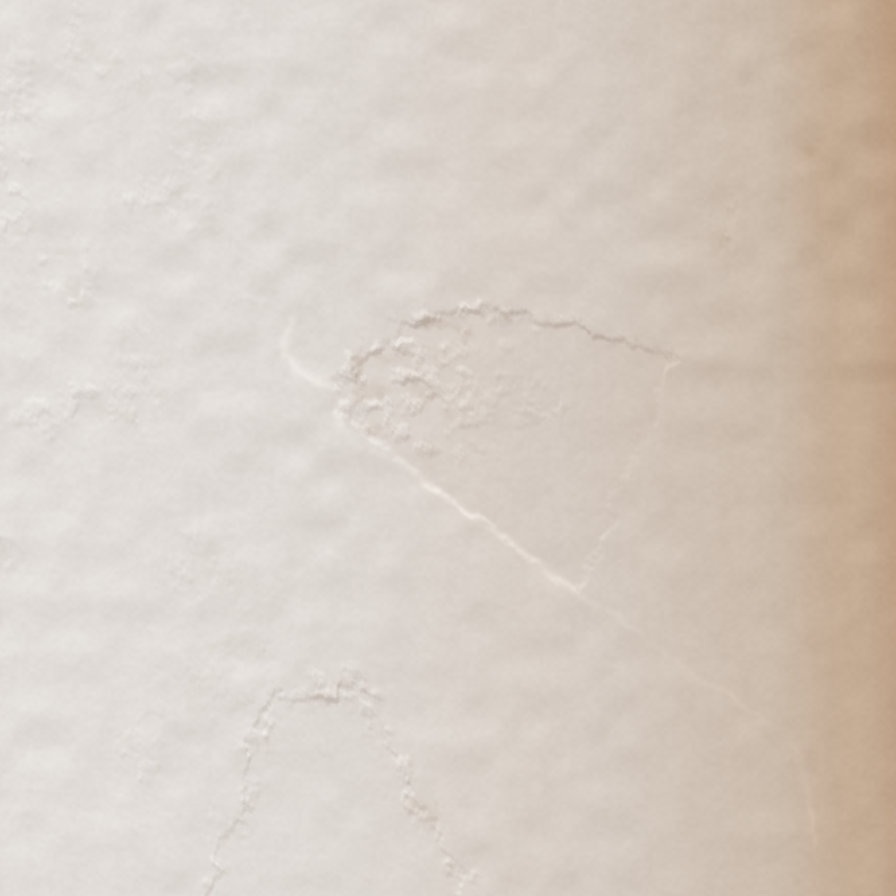
Write a WebGL 2 fragment shader that draws this texture.

```glsl
#version 300 es
precision highp float;

#define EDGE_WIDTH 0.005
#define EDGE_DEPTH 0.11
#define CRUMB_DEPTH 1.0
#define GRAIN_DEPTH 0.24
#define SPECKLE 0.024
#define SEAM_GLOW 0.045
#define LIGHT_DIR vec2(-0.3, 0.95)
#define LIGHT_STEP 0.0028

uniform vec2 u_resolution;
out vec4 fragColor;

float hash(vec2 p) {
    return fract(sin(dot(p, vec2(127.1, 311.7))) * 43758.5453);
}

float noise(vec2 p) {
    vec2 i = floor(p), f = fract(p);
    f = f * f * (3.0 - 2.0 * f);
    return mix(mix(hash(i), hash(i + vec2(1, 0)), f.x),
               mix(hash(i + vec2(0, 1)), hash(i + vec2(1, 1)), f.x), f.y);
}

float fbm(vec2 p) {
    float sum = 0.0, amp = 0.5;
    for (int i = 0; i < 4; i++) {
        sum += amp * noise(p);
        p = mat2(1.6, 1.2, -1.2, 1.6) * p + 7.3;
        amp *= 0.5;
    }
    return sum;
}

float segment(vec2 p, vec2 a, vec2 b) {
    vec2 ab = b - a;
    return length(p - a - ab * clamp(dot(p - a, ab) / dot(ab, ab), 0.0, 1.0));
}

float spot(vec2 p, vec2 center, vec2 size) {
    vec2 q = (p - center) / size;
    return exp(-dot(q, q));
}

float band(float d, float width) {
    return exp(-d * d / (width * width));
}

// Flaked hollow: arched top, straight diagonal foot, slanted right side
float hollow(vec2 p) {
    float ragged = (fbm(p * 48.0) - 0.47) * 0.04;
    float x = p.x - 0.53;
    float arch = 0.65 - x * x * (x < 0.0 ? 3.4 : 1.1);
    float top = (p.y - arch) * 0.85 + ragged;
    float foot = (0.54 - 0.754 * (p.x - 0.375) - p.y) * 0.8 + ragged * 0.5;
    float right = (p.x - 0.65 - 0.39 * (p.y - 0.335)) * 0.93 + ragged;
    return max(max(top, foot), max(right, 0.373 - p.x + ragged * 0.4));
}

// Flaked wedge widening toward the lower border
float wedge(vec2 p) {
    float ragged = (fbm(p * 40.0 + 11.0) - 0.47) * 0.05;
    float left = 0.305 - 0.34 * (0.22 - p.y) - p.x;
    float right = p.x - 0.385 - 0.56 * (0.25 - p.y);
    float top = p.y - 0.215 - 16.0 * pow(p.x - 0.335, 2.0);
    return max(max(left * 0.94, right * 0.87), top * 0.8) + ragged;
}

// Where loose crumbs gather: by the tip, along broken edges, in a few clusters
float crumbMask(vec2 p, float dHollow, float dWedge) {
    float mask = smoothstep(0.01, -0.01, dHollow) * spot(p, vec2(0.43, 0.56), vec2(0.12, 0.09));
    mask += band(dHollow, 0.012) * smoothstep(0.5, 0.62, p.y) * smoothstep(0.78, 0.5, p.x);
    mask += 0.7 * band(dWedge, 0.012);
    mask += 0.9 * spot(p, vec2(0.808, 0.755), vec2(0.014, 0.035));
    mask += 0.6 * spot(p, vec2(0.61, 0.55), vec2(0.025, 0.02));
    mask += 0.5 * smoothstep(0.58, 0.8, noise(p * 13.0 + 3.0)) * smoothstep(0.45, 0.0, p.x);
    return mask;
}

float height(vec2 p) {
    float dHollow = hollow(p), dWedge = wedge(p);
    float broken = mix(0.35, 1.0, noise(p * 30.0));
    float fade = 1.0 - 0.75 * smoothstep(0.6, 0.7, p.x) * smoothstep(0.6, 0.57, p.y);
    float h = broken * fade * smoothstep(-EDGE_WIDTH, EDGE_WIDTH, dHollow);
    h += 0.8 * broken * smoothstep(-EDGE_WIDTH, EDGE_WIDTH, dWedge);
    h += CRUMB_DEPTH * crumbMask(p, dHollow, dWedge) * smoothstep(0.42, 0.78, fbm(p * 62.0));
    h += GRAIN_DEPTH * mix(1.0, 0.5, p.x) * fbm(p * vec2(75.0, 85.0));
    return h;
}

// Pale grey to tan, left to right
vec3 wallColor(float t) {
    vec3 c = mix(vec3(0.885, 0.868, 0.85), vec3(0.872, 0.85, 0.83), smoothstep(0.0, 0.45, t));
    c = mix(c, vec3(0.84, 0.80, 0.765), smoothstep(0.3, 0.68, t));
    c = mix(c, vec3(0.80, 0.74, 0.68), smoothstep(0.62, 0.87, t));
    c = mix(c, vec3(0.77, 0.675, 0.585), smoothstep(0.84, 0.95, t));
    return mix(c, vec3(0.73, 0.605, 0.495), smoothstep(0.95, 1.03, t));
}

void main() {
    vec2 p = gl_FragCoord.xy / u_resolution;
    vec3 color = wallColor(p.x + 0.02 * (p.y - 0.5) + 0.012 * (noise(p * 5.0) - 0.5));
    float dHollow = hollow(p), dWedge = wedge(p);

    // Warm stains in the hollow, on its right side, near the corner, under crumbs
    float stain = 0.25 * smoothstep(0.01, -0.01, dHollow);
    stain += 0.6 * spot(p, vec2(0.71, 0.48), vec2(0.05, 0.1)) * fbm(p * 20.0);
    stain += 0.5 * spot(p, vec2(0.92, 0.79), vec2(0.04, 0.06));
    stain += 1.2 * spot(p, vec2(0.905, 0.83), vec2(0.009));
    stain += 1.2 * crumbMask(p, dHollow, dWedge) * smoothstep(0.45, 0.75, fbm(p * 50.0 + 4.0));
    color -= stain * vec3(0.024, 0.036, 0.045);

    // Relief lit from above
    vec2 offset = LIGHT_DIR * LIGHT_STEP;
    float relief = height(p - offset) - height(p + offset);
    color += EDGE_DEPTH * clamp(relief, -0.9, 0.6) * vec3(0.9, 1.0, 1.05);

    // Pale raised seams, wandering and fading along their length
    vec2 q = p + 0.02 * (vec2(fbm(p * 26.0), fbm(p * 26.0 + 5.0)) - 0.47);
    float seam = min(segment(q, vec2(0.42, 0.505), vec2(0.62, 0.355)),
                     segment(q, vec2(0.325, 0.6), vec2(0.372, 0.562)));
    seam = min(seam, segment(q, vec2(0.322, 0.6), vec2(0.327, 0.645)));
    seam = min(seam, segment(q, vec2(0.373, 0.56), vec2(0.385, 0.525)));
    float faint = min(segment(q, vec2(0.62, 0.355), vec2(0.89, 0.17)),
                      segment(q, vec2(0.89, 0.17), vec2(0.91, 0.06)));
    float worn = mix(0.35, 1.0, noise(p * 22.0 + 9.0));
    color += SEAM_GLOW * worn * band(seam, 0.005);
    color += 0.5 * SEAM_GLOW * worn * band(faint, 0.004);
    color -= 0.4 * SEAM_GLOW * worn * band(segment(q, vec2(0.1, 0.86), vec2(0.31, 0.97)), 0.004);

    color += SPECKLE * (0.6 * noise(p * 230.0) + 0.4 * noise(p * 120.0) - 0.5);
    fragColor = vec4(color, 1.0);
}
```
